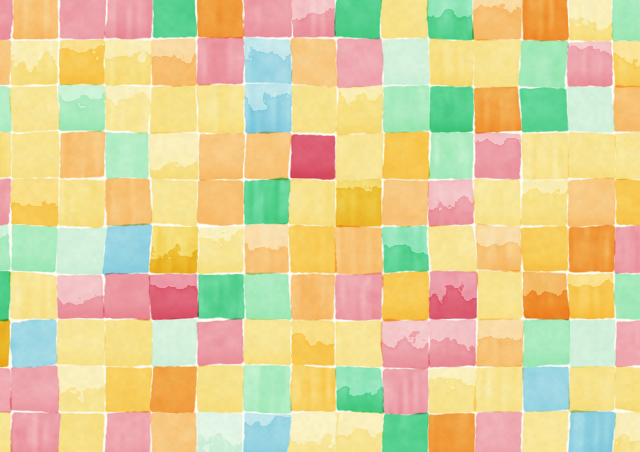
Write a Shadertoy shader that draws this pattern.

```glsl
// Watercolour patchwork: a grid of hand-painted squares in soft candy colours.
// Each cell is a wobbly rounded box acting as a transparent pigment filter, so
// overlaps darken and gaps show paper; noise adds washes, streaks and wet fronts.

const vec2  PITCH       = vec2(0.1026, 0.1034); // cell size, canvas height = 1
const vec2  GRID_ORIGIN = vec2(0.0257, 0.0864);
const float HALF_MIN    = 0.480;  // half-size range of a square, in cells
const float HALF_MAX    = 0.507;
const float CORNER      = 0.055;
const float WOBBLE      = 0.050;
const float SKEW        = 0.045;
const float EDGE_SOFT   = 0.012;
const float RIM_WIDTH   = 0.022;
const float RIM_DEPTH   = 0.22;
const float FRONT_SHARE = 0.36;   // share of squares with a ragged wet front
const float WARM_SHARE  = 0.57;   // limit of the warm pigments below
const vec3  PAPER       = vec3(0.99, 0.99, 0.96);

// Yellow, gold, peach, orange, amber, mint, aqua, green, blue, pink, crimson
const int PIGMENT_COUNT = 11;
const vec3 PIGMENTS[PIGMENT_COUNT] = vec3[](
    vec3(0.98, 0.90, 0.59), vec3(0.98, 0.81, 0.37), vec3(0.98, 0.78, 0.50),
    vec3(0.95, 0.62, 0.25), vec3(0.93, 0.73, 0.18), vec3(0.68, 0.93, 0.78),
    vec3(0.83, 0.95, 0.89), vec3(0.33, 0.82, 0.57), vec3(0.60, 0.84, 0.92),
    vec3(0.94, 0.64, 0.69), vec3(0.87, 0.36, 0.45));
const float LIMITS[PIGMENT_COUNT] = float[](
    0.28, 0.38, 0.50, 0.55, 0.57, 0.69, 0.74, 0.80, 0.84, 0.96, 1.0);

float hash(vec2 p) {
    vec3 p3 = fract(vec3(p.xyx) * 0.1031);
    p3 += dot(p3, p3.yzx + 33.33);
    return fract((p3.x + p3.y) * p3.z);
}

float cellHash(vec2 cell, float channel) {
    return hash(cell + vec2(37.0, 91.0) * channel);
}

float noise(vec2 p) {
    vec2 i = floor(p), f = fract(p);
    f = f * f * (3.0 - 2.0 * f);
    return mix(mix(hash(i), hash(i + vec2(1, 0)), f.x),
               mix(hash(i + vec2(0, 1)), hash(i + vec2(1, 1)), f.x), f.y);
}

float fbm(vec2 p) {
    float sum = 0.0, amp = 0.5;
    for (int i = 0; i < 4; i++) {
        sum += amp * noise(p);
        p = p * 2.03 + 17.7;
        amp *= 0.5;
    }
    return sum / 0.9375;
}

float roundedBox(vec2 p, vec2 halfSize, float radius) {
    vec2 d = abs(p) - halfSize + radius;
    return length(max(d, 0.0)) + min(max(d.x, d.y), 0.0) - radius;
}

// Alternate cells lean towards warm pigments, giving a loose checkerboard
vec3 pickPigment(vec2 cell) {
    float warm = mod(cell.x + cell.y, 2.0) < 0.5 ? 0.75 : 0.40;
    float h = cellHash(cell, 1.0);
    h = h < warm ? h / warm * WARM_SHARE
                 : mix(WARM_SHARE, 1.0, (h - warm) / (1.0 - warm));
    for (int i = 0; i < PIGMENT_COUNT; i++)
        if (h < LIMITS[i]) return PIGMENTS[i];
    return PIGMENTS[0];
}

// Light passed by one painted square; q is measured from its centre
vec3 paintSquare(vec2 q, vec2 cell, float pixel) {
    vec2 seed = cell * 19.0 + 200.0;

    // Hand-drawn outline
    vec2 w = q + WOBBLE * (vec2(noise(q * 3.0 + seed), noise(q * 3.0 + seed + 61.0)) - 0.5);
    w += 0.4 * WOBBLE * (vec2(noise(q * 13.0 + seed), noise(q * 13.0 + seed + 83.0)) - 0.5);
    w += SKEW * (vec2(cellHash(cell, 2.0), cellHash(cell, 3.0)) - 0.5) * q.yx * 2.0;
    vec2 halfSize = mix(vec2(HALF_MIN), vec2(HALF_MAX),
                        vec2(cellHash(cell, 4.0), cellHash(cell, 5.0)));
    float d = roundedBox(w, halfSize, CORNER);
    float soft = max(EDGE_SOFT, pixel);
    float cover = 1.0 - smoothstep(-soft, soft, d);
    if (cover <= 0.0) return vec3(1.0);

    // Uneven wash, brush streaks and pigment pooled at the bottom
    float cloud = fbm(q * 3.5 + seed) - 0.5;
    float streak = noise(vec2(q.x * 9.0, q.y * 1.3) + seed + 31.0) - 0.5;
    float density = mix(0.85, 1.13, cellHash(cell, 6.0)) + 0.40 * cloud;
    density += 0.45 * streak * smoothstep(0.4, 0.9, cellHash(cell, 7.0));
    density += 0.35 * cellHash(cell, 8.0) * smoothstep(-0.1, -0.5, q.y + 0.5 * cloud);

    // Ragged front: paint thinned by water above, with a dark tide line
    float hasFront = step(cellHash(cell, 9.0), FRONT_SHARE);
    float front = q.y - mix(-0.15, 0.35, cellHash(cell, 10.0)) + 0.75 * cloud;
    float thin = smoothstep(-0.02, 0.03, front);
    density *= 1.0 - 0.48 * hasFront * thin;
    density += 0.18 * hasFront * (1.0 - thin) * exp(-abs(front) / 0.05);

    // Dried rim, broken along the outline
    density += RIM_DEPTH * exp(min(d, 0.0) / RIM_WIDTH) * noise(q * 4.0 + seed + 47.0);
    return mix(vec3(1.0), pow(pickPigment(cell), vec3(max(density, 0.1))), cover);
}

void mainImage(out vec4 fragColor, in vec2 fragCoord) {
    vec2 uv = fragCoord / iResolution.y;
    vec2 grid = (uv - GRID_ORIGIN) / PITCH;
    grid += 0.10 * (vec2(noise(grid * 0.7 + 50.0), noise(grid * 0.7 + 90.0)) - 0.5);
    float pixel = 1.0 / (iResolution.y * PITCH.y);

    vec3 color = PAPER;
    vec2 home = floor(grid);
    for (int y = -1; y <= 1; y++)
        for (int x = -1; x <= 1; x++) {
            vec2 cell = home + vec2(x, y);
            color *= paintSquare(grid - cell - 0.5, cell, pixel);
        }

    // Paper grain
    color *= 1.0 + 0.045 * (fbm(uv * 110.0) - 0.5);
    fragColor = vec4(clamp(color, 0.0, 1.0), 1.0);
}
```
